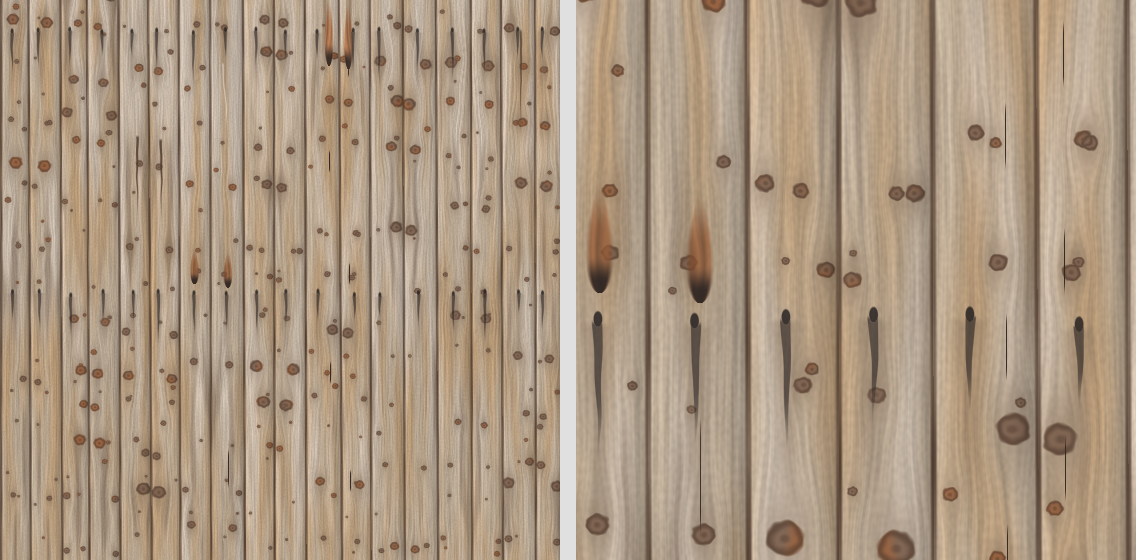
Left: the whole. Right: its middle third, enlarged.
Write a WebGL 2 fragment shader that draws this texture.

```glsl
#version 300 es
precision highp float;
uniform vec2 u_resolution;
out vec4 fragColor;

const float BOARDS = 18.0;
const vec3 GREY_WOOD = vec3(0.72, 0.655, 0.575);
const vec3 GOLD_WOOD = vec3(0.71, 0.595, 0.46);
const vec3 PALE_WOOD = vec3(0.80, 0.75, 0.70);
const vec3 STAIN = vec3(0.50, 0.42, 0.35);
const vec3 KNOT = vec3(0.47, 0.36, 0.29);
const vec3 RUST = vec3(0.58, 0.35, 0.21);
const vec3 GAP = vec3(0.31, 0.23, 0.18);
const vec3 IRON = vec3(0.15, 0.13, 0.13);

float hash(vec2 p) {
  return fract(sin(dot(p, vec2(41.3, 289.1))) * 4375.85);
}

vec2 gradient(vec2 cell) {
  float a = 6.2832 * hash(cell);
  return vec2(cos(a), sin(a));
}

float noise(vec2 p) {
  vec2 i = floor(p), f = p - i;
  vec2 s = f * f * f * (f * (f * 6.0 - 15.0) + 10.0), e = vec2(1.0, 0.0);
  float low = mix(dot(gradient(i), f), dot(gradient(i + e), f - e), s.x);
  float high = mix(dot(gradient(i + e.yx), f - e.yx), dot(gradient(i + 1.0), f - 1.0), s.x);
  return mix(low, high, s.y);
}

// Uneven, slightly leaning joint to the left of board i
float jointX(float i, float y) {
  float lean = 0.12 * (0.5 - y) * hash(vec2(i, 7.0));
  float inner = step(0.5, i) * step(i, BOARDS - 0.5);
  return (i + 0.04 + inner * (lean - 0.25 * sin(i * 0.235) + 0.1 * (hash(vec2(i, 3.0)) - 0.5))) / BOARDS;
}

// Tapering mark that runs down from its head
float streak(vec2 p, vec2 head, float len, float width, float px) {
  float t = (head.y - p.y) / len;
  float halfWidth = width * clamp(1.0 - t, 0.0, 1.0);
  float across = abs(p.x - head.x - 0.002 * noise(vec2(p.y * 30.0, head.x * 90.0)));
  float side = 1.0 - smoothstep(halfWidth - px, halfWidth + px, across);
  return side * smoothstep(0.0, 0.04, t) * (1.0 - smoothstep(0.5, 1.0, t));
}

// Resin pocket with a pointed foot: x = body, y = black foot
vec2 resinScar(vec2 p, vec2 foot, float len, float width) {
  float t = (p.y - foot.y) / len;
  float halfWidth = width * sqrt(max(t, 0.0)) * max(1.0 - t, 0.0) * 1.8;
  float body = 1.0 - smoothstep(0.55, 1.0, abs(p.x - foot.x) / max(halfWidth, 0.0001));
  return body * vec2(smoothstep(1.0, 0.5, t), smoothstep(0.33, 0.1, t));
}

// Scattered knots: x = grain bend, y = face, z = dark rings, w = halo
vec4 knotField(vec2 q, float width, float seed, float rows, float size, float px) {
  vec4 field = vec4(0.0);
  float row = floor(q.y * rows);
  for (float k = -1.0; k <= 1.0; k++) {
    vec2 key = vec2(seed, row + k);
    if (hash(key) > 0.6) continue;
    vec2 spot = vec2(mix(0.14, 0.86, hash(key + 17.0)), 0.15 + 0.7 * hash(key + 31.0));
    vec2 centre = vec2(width * spot.x, (row + k + spot.y) / rows);
    float radius = size * mix(0.38, 1.0, pow(hash(key + 53.0), 1.6));
    vec2 d = (q - centre) / radius;
    float l = length(d * vec2(0.9, 1.0)) + 0.25 * noise(d * 1.3 + key);
    float face = 1.0 - smoothstep(1.0 - px / radius, 1.15 + px / radius, l);
    float rings = face * (smoothstep(0.5, 0.95, l) + 0.7 * smoothstep(0.45, 0.1, l));
    field.x += d.x * radius * 0.75 * exp(-0.22 * d.x * d.x - 0.05 * d.y * d.y);
    field.yz = max(field.yz, vec2(face, rings));
    field.w += exp(-0.35 * d.x * d.x - 0.1 * d.y * d.y);
  }
  return field;
}

void main() {
  vec2 p = gl_FragCoord.xy / u_resolution;
  float px = 0.75 / u_resolution.y;

  // Board lookup; neighbours are mirrored halves of one plank
  float id = floor(p.x * BOARDS);
  id += step(jointX(id + 1.0, p.y), p.x) - step(p.x, jointX(id, p.y));
  float left = jointX(id, p.y), width = jointX(id + 1.0, p.y) - left;
  float across = (p.x - left) / width;
  float pair = floor(id * 0.5), odd = id - 2.0 * pair;
  vec2 q = vec2(mix(across, 1.0 - across, odd) * width, p.y + 0.006 * odd);

  // Grain bent around the knots
  vec4 knots = knotField(q, width, pair + 2.0, 13.0, 0.0105, px);
  vec4 pins = knotField(q, width, id + 40.0, 15.0, 0.0048, px);
  float seed = pair * 13.7;
  float gx = q.x - knots.x - pins.x + 0.006 * noise(vec2(seed, q.y * 5.0));
  float rings = sin(gx * 900.0 + 9.0 * noise(vec2(gx * 30.0 + seed, q.y * 2.5)));
  float fibre = noise(vec2(gx * 260.0 + seed, q.y * 5.0));
  float fine = noise(vec2(gx * 620.0 + seed, q.y * 22.0)) + 0.6 * noise(p * vec2(420.0, 260.0));
  float patches = noise(vec2(gx * 45.0 + seed, q.y * 4.0));
  float tone = hash(vec2(id, 5.0)) - 0.5;

  // Weathered wood
  vec3 color = mix(GREY_WOOD, GOLD_WOOD, smoothstep(-0.35, 0.5, patches + 0.3 * tone));
  float bleach = noise(vec2(gx * 38.0 + seed + 50.0, q.y * 3.0)) + 0.35 * (p.y - 0.5);
  color = mix(color, PALE_WOOD, 0.75 * smoothstep(-0.1, 0.45, bleach));
  float damp = noise(vec2(gx * 60.0 + seed + 90.0, q.y * 5.0));
  color = mix(color, STAIN, 0.55 * smoothstep(0.12, 0.55, damp));
  color *= 1.0 + 0.025 * rings + 0.13 * fibre + 0.10 * fine + 0.05 * tone;

  // Knots and resin pockets
  color = mix(color, STAIN, 0.38 * min(knots.w + 0.6 * pins.w, 1.0));
  vec3 knotColor = mix(KNOT, RUST, smoothstep(0.0, 0.3, noise(q * 22.0 + seed)));
  color = mix(color, knotColor, 0.85 * max(knots.y, pins.y));
  color = mix(color, GAP, 0.6 * min(max(knots.z, pins.z), 1.0));
  float low = float(pair == 3.0), high = float(pair == 5.0);
  vec2 foot = vec2(width * mix(0.48, 0.7, high), mix(0.492, 0.882, high));
  vec2 scar = (low + high) * resinScar(q, foot, mix(0.07, 0.13, high), 0.013);
  color = mix(color, RUST * (1.0 + 0.5 * fibre), 0.75 * scar.x);
  color = mix(color, IRON, 0.85 * scar.y);

  // Drying cracks and one pale scratch
  float crack = float(pair == 2.0) * streak(q, vec2(width * 0.6, 0.76), 0.17, 0.0024, px);
  crack += float(id == 16.0) * streak(q, vec2(width * 0.58, 0.95), 0.22, 0.002, px);
  color = mix(color, GAP, 0.85 * crack);
  vec2 tilted = p + vec2(0.08 * (p.y - 0.89), 0.0);
  color = mix(color, vec3(0.88, 0.85, 0.81), 0.8 * streak(tilted, vec2(0.397, 0.89), 0.16, 0.0016, px));

  // Two rows of nails with rust runs
  for (float n = 0.0; n < 2.0; n++) {
    vec2 key = vec2(id, n + 20.0);
    vec2 head = vec2(left + width * mix(0.27, 0.5, hash(vec2(id, 20.0))), mix(0.944, 0.476, n) + 0.007 * (hash(key + 9.0) - 0.5));
    float run = streak(p, head, mix(0.045, 0.11, hash(key + 4.0)), 0.0032, px);
    float halo = streak(p, head, 0.15, 0.009, 0.005);
    float hole = 1.0 - smoothstep(0.0026 - px, 0.0026 + px, length((p - head) * vec2(1.0, 0.55)));
    color = mix(color, STAIN, 0.3 * halo);
    color = mix(color, IRON, max(0.6 * run, 0.85 * hole));
  }

  // Overlap shadow, lit edge and dark joint
  color *= 1.0 - 0.17 * smoothstep(0.72, 1.0, across);
  color *= 1.0 + 0.07 * smoothstep(0.22, 0.05, across);
  float gap = min(p.x - left, left + width - p.x);
  float wear = 0.72 + 0.4 * noise(vec2(id * 3.7, p.y * 14.0));
  color = mix(color, GAP, wear * (1.0 - smoothstep(0.0007, 0.0022 + px, gap)));
  fragColor = vec4(color, 1.0);
}
```
